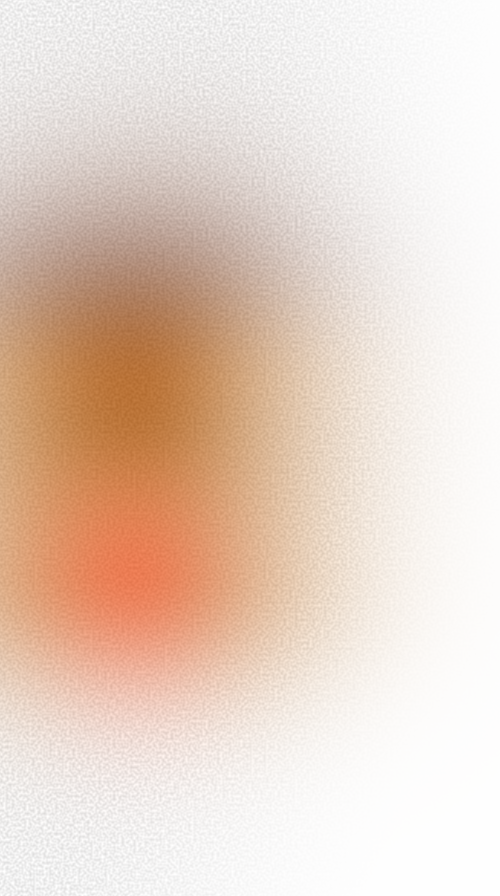
Give the GLSL for this background, as a WebGL 2 fragment shader.

```glsl
#version 300 es
precision highp float;
// Soft amber and coral glow fading into white paper, under a fine grain.

#define CORE_X 0.148          // horizontal centre of the glow
#define CORE_LOW 0.367        // lower end of the glow's core
#define CORE_HIGH 0.570       // upper end of the glow's core
#define SPREAD_RIGHT 0.143
#define SPREAD_LEFT 0.175
#define SPREAD_UP 0.146
#define SPREAD_DOWN 0.102
#define CORAL_WIDTH 0.085
#define VEIL_STRENGTH 0.055
#define GRAIN_SCALE 310.0     // grain cells per canvas height
#define GRAIN_STRENGTH 0.11

uniform vec2 u_resolution;
out vec4 fragColor;

const vec3 PAPER = vec3(0.995);
const vec3 CORAL = vec3(0.925, 0.485, 0.325);
const vec3 AMBER = vec3(0.730, 0.450, 0.215);
const vec3 TAN   = vec3(0.810, 0.590, 0.360);
const vec3 MAUVE = vec3(0.530, 0.330, 0.240);

// Unit gradient for a lattice point
vec2 gradientAt(vec2 cell) {
  vec3 h = fract(vec3(cell.xyx) * vec3(0.1031, 0.1030, 0.0973));
  h += dot(h, h.yzx + 33.33);
  float angle = 6.28319 * fract((h.x + h.y) * h.z);
  return vec2(cos(angle), sin(angle));
}

float gradientNoise(vec2 p) {
  vec2 cell = floor(p), f = fract(p);
  vec2 u = f * f * f * (f * (f * 6.0 - 15.0) + 10.0);
  vec2 e = vec2(0.0, 1.0);
  float a = dot(gradientAt(cell), f);
  float b = dot(gradientAt(cell + e.yx), f - e.yx);
  float c = dot(gradientAt(cell + e.xy), f - e.xy);
  float d = dot(gradientAt(cell + e.yy), f - e.yy);
  return mix(mix(a, b, u.x), mix(c, d, u.x), u.y);
}

float gaussian(vec2 v) {
  return exp(-0.5 * dot(v, v));
}

// Gaussian falloff around a vertical segment, with its own spread per side
float glowCoverage(vec2 p) {
  vec2 d = p - vec2(CORE_X, clamp(p.y, CORE_LOW, CORE_HIGH));
  vec2 spread = vec2(d.x > 0.0 ? SPREAD_RIGHT : SPREAD_LEFT,
                     d.y > 0.0 ? SPREAD_UP : SPREAD_DOWN);
  return gaussian(d / spread);
}

// Coral below, amber in the middle, mauve above, tan to the sides
vec3 glowColor(vec2 p) {
  float side = (p.x - CORE_X) / CORAL_WIDTH;
  float center = gaussian(vec2(side, 0.0));
  vec3 color = mix(TAN, AMBER, mix(0.25, 1.0, center) * smoothstep(0.36, 0.56, p.y));
  color = mix(color, MAUVE, smoothstep(0.56, 0.76, p.y));
  return mix(color, CORAL, center * (1.0 - smoothstep(0.35, 0.54, p.y)));
}

void main() {
  vec2 p = gl_FragCoord.xy / u_resolution.y;
  float x = p.x / u_resolution.x * u_resolution.y * 0.5586;
  vec2 q = vec2(x, p.y);

  // Grey veil, clearing towards the right and the lower right corner
  float reach = q.x + 0.35 * max(0.5 - q.y, 0.0);
  float veil = 1.0 - smoothstep(0.2, 0.6, reach);
  vec3 color = PAPER - VEIL_STRENGTH * veil;

  // Main glow
  float coverage = glowCoverage(q);
  color = mix(color, glowColor(q), coverage);

  // Grain, absent on clear paper and softer in the saturated core
  float grain = gradientNoise(p * GRAIN_SCALE);
  float amount = clamp(veil + 2.0 * coverage, 0.0, 1.0) * (1.0 - 0.5 * coverage);
  color += GRAIN_STRENGTH * amount * grain;

  fragColor = vec4(clamp(color, 0.0, 1.0), 1.0);
}
```
